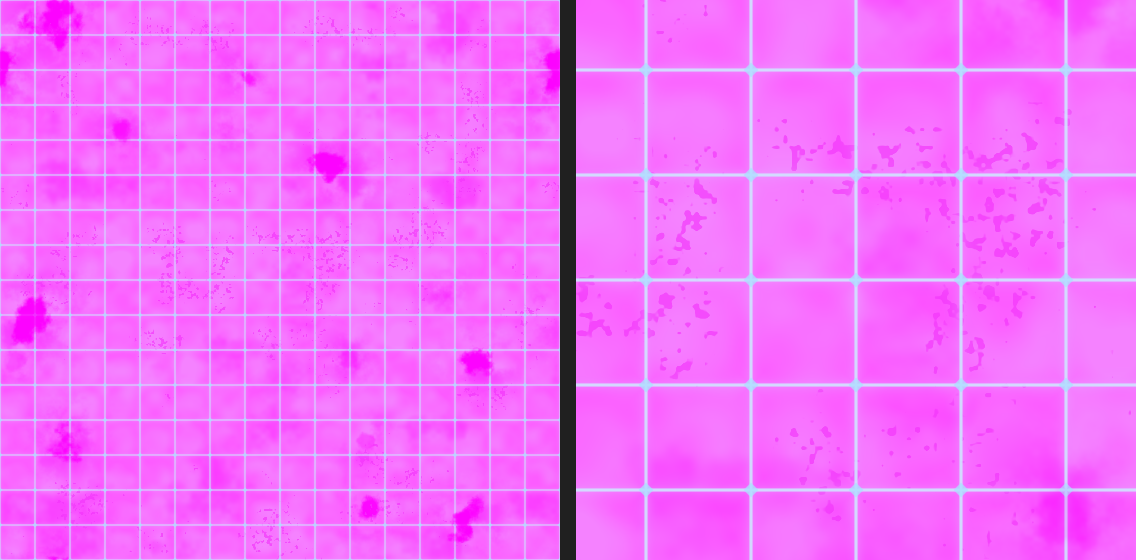
Left, the full canvas; right, a detail of the centre.
Write a Shadertoy shader that draws this texture.

```glsl
// Magenta tiles, 16 by 16, with pale glowing grout, diamond joints, stains and flecks

const float TILES = 16.0;

float hash(vec2 p) {
    vec3 q = fract(p.xyx * 0.1031);
    q += dot(q, q.yzx + 33.33);
    return fract((q.x + q.y) * q.z);
}

// Value noise that wraps after "period" lattice steps
float noise(vec2 p, float period) {
    vec2 i = floor(p), f = fract(p);
    f = f * f * (3.0 - 2.0 * f);
    vec2 a = mod(i, period), b = mod(i + 1.0, period);
    return mix(mix(hash(a), hash(vec2(b.x, a.y)), f.x),
               mix(hash(vec2(a.x, b.y)), hash(b), f.x), f.y);
}

// Layered noise, seamless over the unit square
float fbm(vec2 uv, float freq, int octaves) {
    float sum = 0.0, total = 0.0, amp = 0.5;
    for (int i = 0; i < octaves; i++) {
        sum += amp * noise(uv * freq, freq);
        total += amp;
        amp *= 0.55;
        freq *= 2.0;
    }
    return sum / total;
}

// Scattered blots: x is the solid core, y the cloudy surround
vec2 stains(vec2 uv) {
    float ragged = fbm(uv, 28.0, 5);
    float cloud = smoothstep(0.35, 0.72, fbm(uv + 0.37, 22.0, 5));
    vec2 stain = vec2(0.0);
    for (int i = 0; i < 18; i++) {
        float k = float(i);
        vec2 d = uv - vec2(hash(vec2(k, 7.3)), hash(vec2(k, 41.9)));
        d -= round(d);
        d.x += 0.8 * d.y * (hash(vec2(k, 19.1)) - 0.5);
        float size = hash(vec2(k, 63.7));
        float radius = mix(0.013, 0.036, size * size);
        float dist = length(d) / radius + 3.0 * (ragged - 0.5);
        float core = (1.0 - smoothstep(0.5, 1.3, dist)) * smoothstep(0.1, 0.6, size);
        float surround = cloud * exp(-dot(d, d) / (radius * radius * 8.0));
        stain = max(stain, vec2(core, surround));
    }
    return stain;
}

void mainImage(out vec4 fragColor, in vec2 fragCoord) {
    vec2 uv = fragCoord / iResolution.y;
    vec2 grid = uv * TILES;
    vec2 id = floor(grid), cell = fract(grid);
    float px = TILES / iResolution.y;

    // Distance to the nearest grout line and joint, in tile widths
    vec2 edge = 0.5 - abs(cell - 0.5);
    float lineDist = min(edge.x, edge.y);
    float jointDist = edge.x + edge.y;

    // Soft tile shading: a darker rim inside each tile plus drifting tone
    vec2 shift = 40.0 * vec2(hash(id + 3.0), hash(id + 71.0));
    float tone = 0.35 + 0.9 * (noise(cell * 2.3 + shift, 64.0) - 0.5);
    tone += 0.35 * smoothstep(0.25, 0.55, length(cell - vec2(0.45, 0.4)));
    tone += 1.1 * (fbm(uv, 9.0, 4) - 0.5);
    vec3 color = mix(vec3(0.96, 0.51, 1.0), vec3(0.99, 0.36, 1.0), clamp(tone, 0.0, 1.0));

    // Stains and faint wisps
    vec2 stain = stains(uv);
    float wisp = smoothstep(0.62, 0.85, fbm(uv + 0.19, 7.0, 5));
    color = mix(color, vec3(0.98, 0.14, 1.0), max(0.85 * stain.y, 0.6 * wisp));
    color = mix(color, vec3(0.99, 0.01, 1.0), stain.x);

    // Tiny flecks gathered in loose patches
    float patches = smoothstep(0.52, 0.82, fbm(uv + 0.61, 11.0, 3));
    float grain = fbm(uv, 190.0, 2);
    float fleck = smoothstep(0.0, 0.08, grain + 0.4 * patches - 1.0);
    color = mix(color, vec3(0.95, 0.20, 0.98), 0.65 * fleck);

    // Grout glow, lines and diamond joints, dulled where stained
    float clean = 1.0 - 0.85 * stain.x;
    float glow = 0.38 * exp(-lineDist / 0.05);
    float grout = 1.0 - smoothstep(0.015 - px, 0.015 + px, lineDist);
    float joint = 1.0 - smoothstep(0.07 - px, 0.07 + px, jointDist);
    color = mix(color, vec3(0.88, 0.72, 1.0), glow * clean);
    color = mix(color, vec3(0.81, 0.91, 1.0), 0.85 * grout * clean);
    color = mix(color, vec3(0.68, 0.87, 1.0), 0.8 * joint * clean);

    fragColor = vec4(color, 1.0);
}
```
